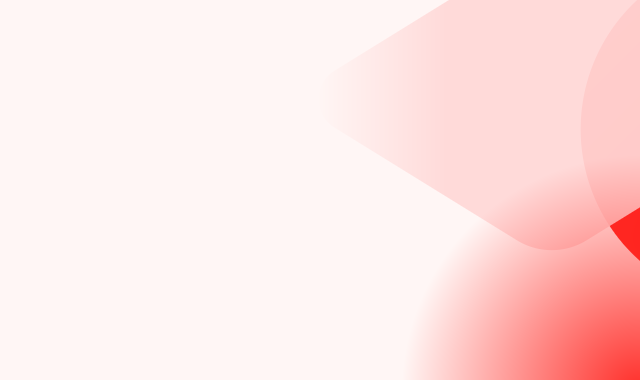
This background is drawn by a WebGL 1 fragment shader. Its source:

```glsl
precision highp float;
// Pale blush background with a fading rounded diamond, a red disc and a corner glow.

uniform vec2 u_resolution;

const vec3 BLUSH = vec3(1.0, 0.965, 0.96);
const vec3 PINK = vec3(1.0, 0.848, 0.844);
const vec3 CORAL = vec3(1.0, 0.31, 0.29);
const vec3 SCARLET = vec3(1.0, 0.13, 0.11);
const vec3 GLOW_RED = vec3(1.0, 0.17, 0.15);

// Angle between the diamond's long axis and its sides
const float SLANT = 0.5535;
const float QUARTER_TURN = 1.570796;

// Signed distance to a wedge opening along axis, with a rounded tip
float roundedWedge(vec2 p, vec2 apex, vec2 axis, float halfAngle, float radius) {
  float s = sin(halfAngle);
  float c = cos(halfAngle);
  vec2 d = p - apex - axis * radius / s;
  vec2 q = vec2(dot(d, axis), abs(dot(d, vec2(-axis.y, axis.x))));
  float side = dot(q, vec2(-s, c));
  return (dot(q, vec2(c, s)) < 0.0 ? length(q) : side) - radius;
}

float circle(vec2 p, vec2 center, float radius) {
  return length(p - center) - radius;
}

// Antialiased coverage of a signed distance
float coverage(float dist, float pixel) {
  return clamp(0.5 - dist / pixel, 0.0, 1.0);
}

// Linear falloff from one at the center to zero at the rim
float radialGlow(vec2 p, vec2 center, float radius) {
  return clamp(1.0 - length(p - center) / radius, 0.0, 1.0);
}

void main() {
  // Canvas units: the height is one
  float pixel = 1.0 / u_resolution.y;
  vec2 p = gl_FragCoord.xy * pixel;
  vec3 color = BLUSH;

  // Red disc, deepening to the lower right
  float disc = circle(p, vec2(1.991, 0.660), 0.463);
  float depth = smoothstep(0.3, 1.4, p.x - p.y);
  color = mix(color, mix(CORAL, SCARLET, depth), coverage(disc, pixel));

  // Diamond: two wedges meet, fading out to the left
  float leftTip = roundedWedge(p, vec2(0.759, 0.739), vec2(1.0, 0.0), SLANT, 0.088);
  float lowerTip = roundedWedge(p, vec2(1.452, 0.311), vec2(0.0, 1.0), QUARTER_TURN - SLANT, 0.175);
  float diamond = coverage(max(leftTip, lowerTip), pixel);
  float fade = clamp((p.x - 0.835) / 0.335, 0.0, 1.0);
  color = mix(color, PINK, diamond * fade * 0.925);

  // Glow from the lower right corner
  color = mix(color, GLOW_RED, radialGlow(p, vec2(1.684, -0.035), 0.627));

  gl_FragColor = vec4(color, 1.0);
}
```
